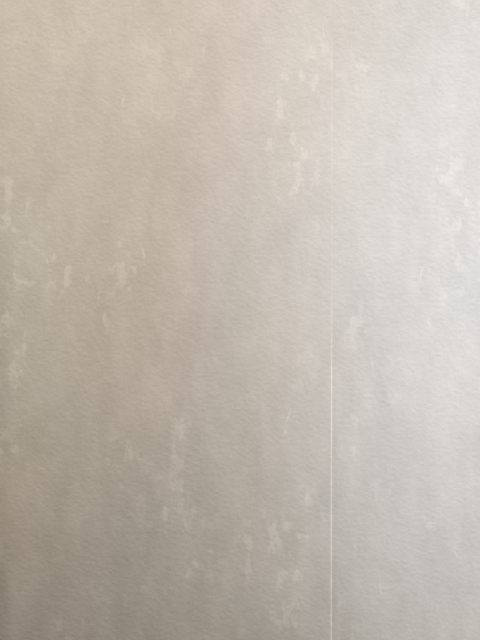
Reproduce this texture procedurally as a WebGL 2 fragment shader.

```glsl
#version 300 es
precision highp float;

uniform vec2 u_resolution;
out vec4 fragColor;

float hash(vec2 cell) {
    vec3 q = fract(vec3(cell.xyx) * 0.1031);
    q += dot(q, q.yzx + 33.33);
    return fract((q.x + q.y) * q.z);
}

float noise(vec2 p) {
    vec2 cell = floor(p), f = fract(p);
    f = f * f * (3.0 - 2.0 * f);
    return mix(mix(hash(cell), hash(cell + vec2(1, 0)), f.x),
               mix(hash(cell + vec2(0, 1)), hash(cell + vec2(1, 1)), f.x), f.y);
}

float fbm(vec2 p) {
    float sum = 0.0, weight = 0.5;
    for (int i = 0; i < 5; i++) {
        sum += weight * noise(p);
        p = mat2(1.6, 1.2, -1.2, 1.6) * p + 17.3;
        weight *= 0.5;
    }
    return sum;
}

// Parabola through three colours at t = 0, 0.5 and 1
vec3 blend(vec3 low, vec3 middle, vec3 high, float t) {
    return low * (1.0 - t) * (1.0 - 2.0 * t) + middle * 4.0 * t * (1.0 - t) + high * t * (2.0 * t - 1.0);
}

// Light falling from the right, fading towards the floor
vec3 wallLight(vec2 uv) {
    vec3 left = blend(vec3(0.55, 0.51, 0.46), vec3(0.70, 0.66, 0.595), vec3(0.80, 0.75, 0.68), uv.y);
    vec3 centre = blend(vec3(0.57, 0.54, 0.495), vec3(0.725, 0.68, 0.625), vec3(0.82, 0.765, 0.705), uv.y);
    vec3 right = blend(vec3(0.73, 0.71, 0.685), vec3(0.87, 0.86, 0.85), vec3(0.87, 0.85, 0.825), uv.y);
    vec3 tone = mix(left, centre, smoothstep(0.0, 0.45, uv.x));
    return mix(tone, right, smoothstep(0.28, 0.98, uv.x));
}

// Height of the fine embossed surface
float relief(vec2 p) {
    return 0.6 * noise(p * vec2(150, 210)) + 0.4 * noise(p * vec2(270, 340) + 41.0);
}

// Pale thin marks, mostly upright
float scratches(vec2 p, float pixel) {
    float marks = 0.0;
    for (int i = 0; i < 14; i++) {
        float id = float(i);
        vec2 d = p - vec2(0.75 * hash(vec2(id, 3.0)), hash(vec2(id, 8.0)));
        float size = mix(0.012, 0.035, hash(vec2(id, 13.0)));
        d.x += d.y * (hash(vec2(id, 21.0)) - 0.5) * 0.5 + 0.004 * (noise(vec2(d.y * 60.0, id)) - 0.5);
        float line = 1.0 - smoothstep(0.0004, 0.0012 + pixel, abs(d.x));
        marks += line * (1.0 - smoothstep(0.3 * size, size, abs(d.y))) * noise(vec2(p.y * 130.0, id));
    }
    return marks;
}

void main() {
    vec2 uv = gl_FragCoord.xy / u_resolution;
    vec2 p = gl_FragCoord.xy / u_resolution.y;
    float pixel = 1.0 / u_resolution.y;
    vec3 colour = wallLight(uv);

    // Cloudy plaster and soft upright streaks
    float clouds = fbm(p * vec2(13, 8) + 5.0) - 0.48;
    float streaks = fbm(p * vec2(42, 13) + 31.0) - 0.48;
    float mottle = fbm(p * vec2(65, 48) + 73.0) - 0.48;
    colour += 0.035 * clouds + 0.045 * streaks + 0.03 * mottle;
    colour += vec3(0.012, 0.0, -0.012) * (fbm(p * 5.0 + 90.0) - 0.48);

    // Broken pale flecks gathered in patches
    float patches = smoothstep(0.46, 0.66, fbm(p * vec2(11, 7) + 120.0));
    float flecks = smoothstep(0.52, 0.72, fbm(p * vec2(85, 50) + 150.0));
    colour += 0.04 * patches * flecks + 0.05 * scratches(p, pixel);

    // Grain lit from above right
    float slope = relief(p) - relief(p + vec2(0.0012, 0.0022));
    colour += 0.05 * slope + 0.012 * (hash(floor(p * 512.0)) - 0.5);

    // Seam between two sheets, fading upwards
    float seamDistance = abs(uv.x - 0.691 - 0.002 * (uv.y - 0.5));
    float seam = 1.0 - smoothstep(0.0006, 0.0012 + pixel, seamDistance);
    float seamFade = mix(0.2, 1.0, 1.0 - smoothstep(0.42, 0.56, uv.y)) * (1.0 - smoothstep(0.9, 0.97, uv.y));
    colour += 0.085 * seam * seamFade * (0.6 + 0.5 * noise(vec2(3.0, p.y * 45.0)));
    colour -= 0.012 * smoothstep(0.006, 0.0, abs(uv.x - 0.697)) * seamFade;

    // Darkened left edge
    colour -= 0.035 * (1.0 - smoothstep(0.0, 0.035, uv.x)) * (1.0 - 0.6 * uv.y);
    fragColor = vec4(clamp(colour, 0.0, 1.0), 1.0);
}
```
